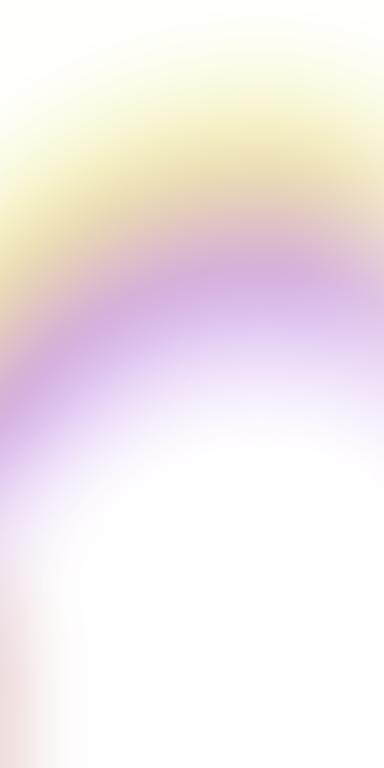
This background is drawn by a Shadertoy shader. Its source:

```glsl
const int STOP_COUNT = 13;
const vec3 WHITE = vec3(1.0, 0.997, 0.995);
const vec3 ROSE = vec3(0.945, 0.89, 0.875);

// Elliptical distance: 1.0 lies on the crest of the arch
float ellipseRadius(vec2 point, vec2 center, vec2 radii) {
    return length((point - center) / radii);
}

float bell(float offset, float width) {
    float t = offset / width;
    return exp(-t * t);
}

// Evenly spaced colour stops, blended with a soft kernel
vec3 archColor(float radius, float firstStop, float spacing) {
    vec3 stops[STOP_COUNT] = vec3[STOP_COUNT](
        vec3(1.0, 1.0, 1.0),
        vec3(0.995, 0.985, 1.0),
        vec3(0.96, 0.925, 0.99),
        vec3(0.915, 0.845, 0.97),
        vec3(0.86, 0.745, 0.925),
        vec3(0.83, 0.675, 0.86),
        vec3(0.865, 0.745, 0.79),
        vec3(0.905, 0.825, 0.72),
        vec3(0.94, 0.90, 0.715),
        vec3(0.97, 0.96, 0.81),
        vec3(0.985, 0.985, 0.90),
        vec3(0.995, 0.995, 0.965),
        vec3(1.0, 1.0, 1.0));
    float place = clamp((radius - firstStop) / spacing, 0.0, float(STOP_COUNT - 1));
    vec3 sum = vec3(0.0);
    float total = 0.0;
    for (int i = 0; i < STOP_COUNT; i++) {
        float weight = bell(place - float(i), 0.8);
        sum += stops[i] * weight;
        total += weight;
    }
    return sum / total;
}

// The arch pales toward the right edge and down its left leg
float archStrength(vec2 point) {
    float rightFade = 1.0 - 0.5 * smoothstep(0.7, 1.3, point.x);
    float legFade = mix(0.5, 1.0, smoothstep(0.44, 0.96, point.y));
    return rightFade * legFade;
}

void mainImage(out vec4 fragColor, in vec2 fragCoord) {
    // Canvas spans 1 wide by 2 high
    vec2 point = fragCoord / iResolution.xy * vec2(1.0, 2.0);

    float radius = ellipseRadius(point, vec2(0.682, 0.02), vec2(0.966, 1.276));
    vec3 color = mix(WHITE, archColor(radius, 0.60, 0.08), archStrength(point));

    // Rosy glow along the lower left edge
    float glow = bell(point.x, 0.12) * (1.0 - smoothstep(0.2, 0.75, point.y));
    color *= mix(vec3(1.0), ROSE, glow);

    fragColor = vec4(color, 1.0);
}
```
